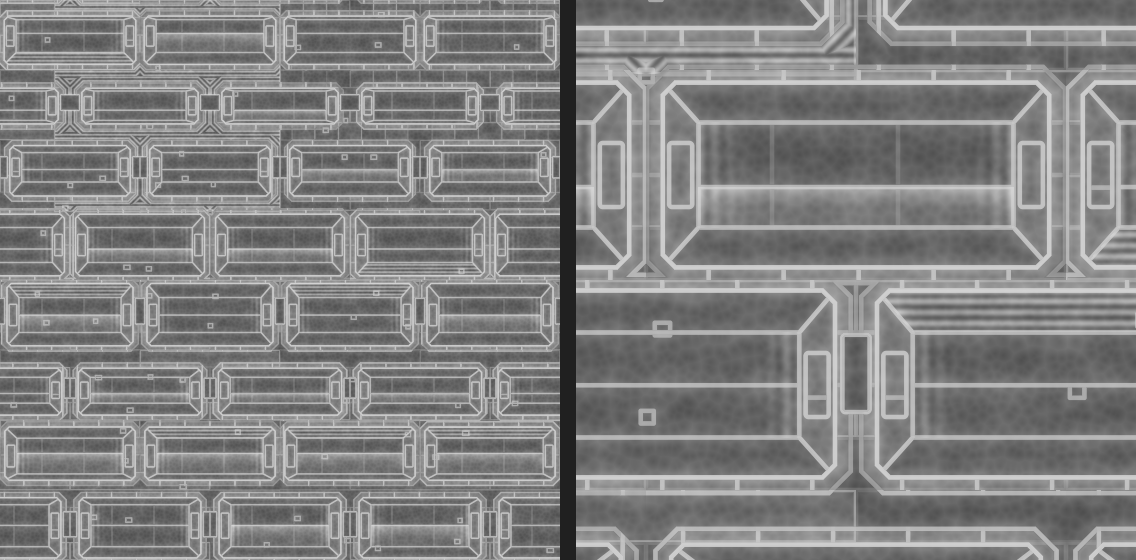
Left: the whole. Right: its middle third, enlarged.
This texture map is drawn by a WebGL 1 fragment shader. Its source:

```glsl
precision highp float;
uniform vec2 u_resolution;

#define ROWS 8.0
#define LINE_HALF 0.011
#define GLOW_FALLOFF 17.0
#define GLOW_GAIN 0.17
#define BASE_GREY 0.355
#define LINE_GREY 0.83
#define SIDE_WIDTH 0.17
#define RIDGE_PITCH 0.052
#define RAIL_GAP 0.075
#define MOTTLE 0.07

float light = 0.0;
float haze = 0.0;

float hash(vec2 p) {
  return fract(sin(dot(p, vec2(127.1, 311.7))) * 4375.85);
}

float box(vec2 p, vec2 b) {
  vec2 d = abs(p) - b;
  return length(max(d, 0.0)) + min(max(d.x, d.y), 0.0);
}

// Bright line with a soft halo
void stroke(float d, float weight) {
  float px = ROWS / u_resolution.y;
  float core = 1.0 - smoothstep(LINE_HALF - 0.6 * px, LINE_HALF + 0.6 * px, abs(d));
  light = max(light, weight * core);
  haze = max(haze, weight * exp(-abs(d) * GLOW_FALLOFF));
}

float ridge(float d) {
  return 0.5 + 0.5 * cos(6.2832 * d / RIDGE_PITCH);
}

// Cellular noise that wraps at the given period
float cellular(vec2 p, float period) {
  vec2 base = floor(p);
  float nearest = 1.0;
  for (int j = -1; j <= 1; j++) {
    for (int i = -1; i <= 1; i++) {
      vec2 c = base + vec2(float(i), float(j));
      vec2 id = mod(c, period);
      vec2 seed = vec2(hash(id), hash(id + 37.3));
      nearest = min(nearest, length(c + seed - p));
    }
  }
  return nearest;
}

float pick(vec4 a, vec4 b, float row) {
  vec4 v = row < 3.5 ? a : b;
  float k = mod(row, 4.0);
  return k < 0.5 ? v.x : k < 1.5 ? v.y : k < 2.5 ? v.z : v.w;
}

// Half width, half height and vertical centre of the panels in a row
vec3 rowShape(float row) {
  float r = mod(row, ROWS);
  float top = pick(vec4(0.23, 0.26, 0.08, 0.06), vec4(0.05, 0.26, 0.1, 0.11), r);
  float bottom = pick(vec4(0.92, 0.77, 0.8, 0.94), vec4(0.94, 0.93, 0.86, 0.97), r);
  float wide = pick(vec4(0.94, 0.83, 0.86, 0.92), vec4(0.9, 0.88, 0.93, 0.87), r);
  return vec3(wide, 0.5 * (bottom - top), 0.5 * (top + bottom));
}

vec2 panelPos(vec2 q, float row) {
  float x = fract(q.x * 0.5 + 0.5 * mod(row, 2.0)) * 2.0 - 1.0;
  return vec2(x, q.y - row - rowShape(row).z);
}

float panelDist(vec2 q, float row) {
  vec2 p = panelPos(q, row);
  vec2 b = rowShape(row).xy;
  float cut = (abs(p.x) + abs(p.y) - b.x - b.y + 0.06) * 0.7071;
  return max(box(p, b), cut);
}

// Plates, ridged channels, rails and link blocks around the panels
float background(vec2 q, vec2 l, vec3 s, vec2 id, float near) {
  bool tiled = q.x > 4.0 && q.y < 2.0;
  vec2 size = tiled ? vec2(1.0 / 3.0, 0.25) : vec2(2.0, 0.25);
  vec2 t = q / size;
  t.x += 0.5 * mod(floor(t.y), 2.0);
  float plate = hash(floor(t) + 5.0);
  vec2 e = (0.5 - abs(fract(t) - 0.5)) * size;
  stroke(min(e.x, e.y), 0.15 + 0.35 * plate);
  float shade = BASE_GREY + 0.05 * (plate - 0.4);
  float channel = box(q - vec2(2.39, 1.51), vec2(1.61, 1.51));
  if (channel < 0.0 && near > RAIL_GAP) {
    light = haze = 0.0;
    shade = mix(0.36, 0.64, ridge(near));
  }
  stroke(channel, 0.5);
  float railWeight = 0.4 + 0.4 * hash(id + 2.0);
  stroke(near - RAIL_GAP, railWeight);
  float tick = abs(fract(l.x * 2.8 + hash(id)) - 0.5) / 2.8;
  stroke(max(tick, abs(near - 0.5 * RAIL_GAP) - 0.5 * RAIL_GAP), 0.8);
  shade += 0.1 * (1.0 - smoothstep(RAIL_GAP - 0.02, RAIL_GAP, near));

  float gap = 1.0 - s.x;
  float side = 1.0 - abs(l.x);
  float link = box(vec2(side, l.y + 0.05), vec2(gap - 0.05, s.y * 0.38)) - 0.015;
  if (gap > 0.09) {
    if (link < 0.0) { light = haze = 0.0; shade = BASE_GREY - 0.03; }
    stroke(link, 0.8);
    if (hash(id.yy) > 0.5) stroke(max(side, link), 0.7);
  }
  return shade;
}

// Mitred frame, end blocks and split centre of one panel
float panel(vec2 l, vec3 s, vec2 id, float d) {
  float top = pick(vec4(0.05, 0.04, 0.1, 0.19), vec4(0.2, 0.13, 0.16, 0.1), id.y);
  float low = pick(vec4(0.17, 0.05, 0.2, 0.19), vec4(0.19, 0.17, 0.09, 0.16), id.y);
  float kind = hash(id + 11.0);
  float mid = 0.5 * (top - low);
  vec2 b = vec2(s.x - SIDE_WIDTH, s.y - 0.5 * (top + low));
  vec2 p = l - vec2(0.0, mid);
  float inner = box(p, b);
  float depth = p.y < 0.0 ? top : low;
  vec2 c = vec2(s.x - abs(l.x), p.y < 0.0 ? l.y + s.y : s.y - l.y);
  float mitre = (c.x * depth - c.y * SIDE_WIDTH) / length(vec2(SIDE_WIDTH, depth));
  stroke(max(abs(mitre), max(c.x - SIDE_WIDTH, c.y - depth)), 0.85);
  stroke(inner, 0.75);
  float shade = BASE_GREY;

  if (inner > 0.0 && mitre < 0.0) {
    shade += 0.06;
    vec2 e = vec2(c.x - 0.5 * SIDE_WIDTH, p.y);
    stroke(box(e, vec2(0.5 * SIDE_WIDTH - 0.045, b.y * 0.55)) - 0.015, 0.85);
    if (kind < 0.5) stroke(max(abs(p.y - 0.06), abs(e.x) - 0.05), 0.6);
  } else if (inner > 0.0) {
    bool ribbed = hash(id + vec2(p.y < 0.0 ? 3.0 : 7.0, 1.0)) > 0.8;
    if (ribbed && depth > 0.12) shade += 0.24 * ridge(c.y);
  } else {
    float split = b.y * (hash(id.yy + 4.0) - 0.5) * 0.8;
    stroke(p.y - split, 0.75);
    float fall = clamp((p.y - split) / (b.y - split), 0.0, 1.0);
    if (p.y > split && kind > 0.55) shade += 0.2 * (1.0 - fall);
    float comb = smoothstep(b.x - 0.25, b.x, abs(p.x)) * ridge(p.x * 0.7);
    shade += 0.13 * comb * step(0.4, hash(id + 8.0));
    stroke(abs(p.x + 0.1) - 0.3, 0.22 * step(0.3, kind));
  }
  stroke(d, 1.0);
  return shade;
}

void main() {
  vec2 uv = gl_FragCoord.xy / u_resolution;
  vec2 q = vec2(uv.x, 1.0 - uv.y) * ROWS;
  float row = floor(q.y);
  vec3 s = rowShape(row);
  vec2 l = panelPos(q, row);
  vec2 id = vec2(mod(floor(q.x * 0.5 + 0.5 * mod(row, 2.0)), 4.0), row);
  float d = panelDist(q, row);
  float near = min(d, min(panelDist(q, row - 1.0), panelDist(q, row + 1.0)));

  float shade;
  if (d < 0.0) {
    shade = panel(l, s, id, d);
  } else {
    shade = background(q, l, s, id, near);
    stroke(near, 1.0);
  }

  // Scattered small hatches
  vec2 g = floor(q * 2.5);
  vec2 offset = 0.3 + 0.4 * vec2(hash(g + 1.0), hash(g + 9.0));
  float hatch = box(fract(q * 2.5) / 2.5 - offset / 2.5, vec2(0.025 + 0.02 * hash(g + 3.0), 0.03));
  if (hash(g + 21.0) > 0.85) stroke(hatch, 0.65);

  float grain = cellular(uv * 40.0, 40.0) + cellular(uv * 150.0, 150.0) - 0.95;
  float grey = shade + MOTTLE * grain + GLOW_GAIN * haze;
  gl_FragColor = vec4(vec3(mix(grey, LINE_GREY, light * 0.9)), 1.0);
}
```
